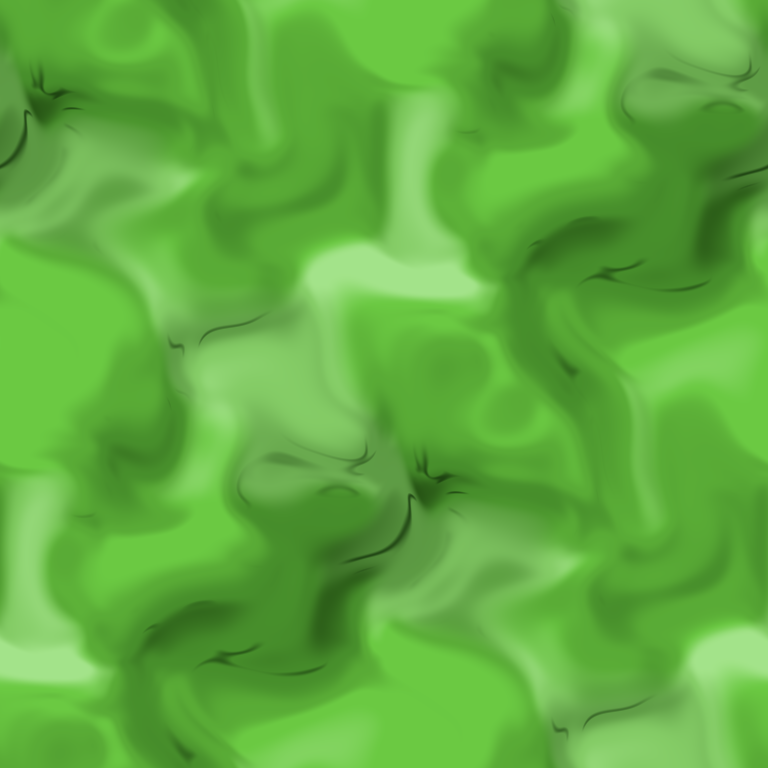
A Shadertoy shader for this texture:

```glsl
const vec3 DEEP_GREEN   = vec3(0.15, 0.33, 0.08);
const vec3 SHADE_GREEN  = vec3(0.28, 0.56, 0.17);
const vec3 LEAF_GREEN   = vec3(0.35, 0.67, 0.21);
const vec3 BRIGHT_GREEN = vec3(0.42, 0.79, 0.26);
const vec3 DUSTY_GREEN  = vec3(0.37, 0.61, 0.27);
const vec3 PALE_GREEN   = vec3(0.52, 0.80, 0.40);
const vec3 MILKY_GREEN  = vec3(0.64, 0.89, 0.54);
const vec3 CREVICE      = vec3(0.09, 0.22, 0.05);

const float BROAD_CELLS = 3.0;   // cells per diagonal tile
const float PATCH_CELLS = 5.0;
const float WISP_CELLS  = 11.0;
const float FOLD_AMOUNT = 0.24;
const float CURL_AMOUNT = 0.09;
const float TONE_GAIN   = 3.9;   // brings the tone to unit deviation
const float PALLOR_GAIN = 4.2;
const float CREVICE_WIDTH = 0.10;

const float TAU = 6.2832;

vec2 gradientAt(vec2 cell, float cells, float seed) {
    cell = mod(cell, cells) + seed * 17.0;
    float angle = TAU * fract(sin(dot(cell, vec2(127.1, 311.7))) * 43758.5);
    return vec2(cos(angle), sin(angle));
}

// Gradient noise that repeats on every unit square
float noise(vec2 uv, float cells, float seed) {
    vec2 p = uv * cells;
    vec2 i = floor(p), f = fract(p);
    vec2 w = f * f * f * (f * (f * 6.0 - 15.0) + 10.0);
    vec2 e = vec2(1.0, 0.0);
    float a = dot(gradientAt(i, cells, seed), f);
    float b = dot(gradientAt(i + e.xy, cells, seed), f - e.xy);
    float c = dot(gradientAt(i + e.yx, cells, seed), f - e.yx);
    float d = dot(gradientAt(i + e.xx, cells, seed), f - e.xx);
    return mix(mix(a, b, w.x), mix(c, d, w.x), w.y);
}

vec2 noisePair(vec2 uv, float cells, float seed) {
    return vec2(noise(uv, cells, seed), noise(uv, cells, seed + 1.0));
}

// Vivid ramp from shadow to light
vec3 leafRamp(float tone) {
    vec3 color = mix(DEEP_GREEN, SHADE_GREEN, smoothstep(-2.5, -1.0, tone));
    color = mix(color, LEAF_GREEN, smoothstep(-1.0, 0.1, tone));
    return mix(color, BRIGHT_GREEN, smoothstep(0.1, 1.2, tone));
}

// Washed-out ramp for the hazy patches
vec3 paleRamp(float tone) {
    vec3 color = mix(DUSTY_GREEN, PALE_GREEN, smoothstep(-1.0, 0.6, tone));
    return mix(color, MILKY_GREEN, smoothstep(0.5, 1.7, tone));
}

void mainImage(out vec4 fragColor, in vec2 fragCoord) {
    // Diagonal tile coordinates, giving a staggered repeat
    vec2 p = fragCoord / iResolution.y;
    vec2 uv = vec2(p.x + p.y, p.x - p.y);

    // Fold, then curl the domain
    vec2 folded = uv + FOLD_AMOUNT * noisePair(uv, 4.0, 1.0);
    vec2 curled = folded + CURL_AMOUNT * noisePair(folded, 7.0, 3.0);

    // Light and shade
    float tone = noise(folded, BROAD_CELLS, 5.0)
               + 0.6 * noise(curled, PATCH_CELLS, 6.0)
               + 0.2 * noise(curled, WISP_CELLS, 7.0);
    tone *= TONE_GAIN;

    // Hazy patches, more common in the light
    float haze = PALLOR_GAIN * noise(curled, BROAD_CELLS, 8.0) + 0.3 * tone;
    float pallor = smoothstep(0.2, 1.4, haze);
    vec3 color = mix(leafRamp(tone), paleRamp(tone), pallor);

    // Short dark crevices in the shaded folds
    float line = abs(noise(curled, WISP_CELLS, 9.0));
    float crevice = 1.0 - smoothstep(0.0, CREVICE_WIDTH, line);
    crevice *= smoothstep(0.15, 0.40, noise(folded, 9.0, 10.0));
    crevice *= 1.0 - smoothstep(-1.4, 0.0, tone);
    color = mix(color, CREVICE, 0.8 * crevice);

    fragColor = vec4(color, 1.0);
}
```
